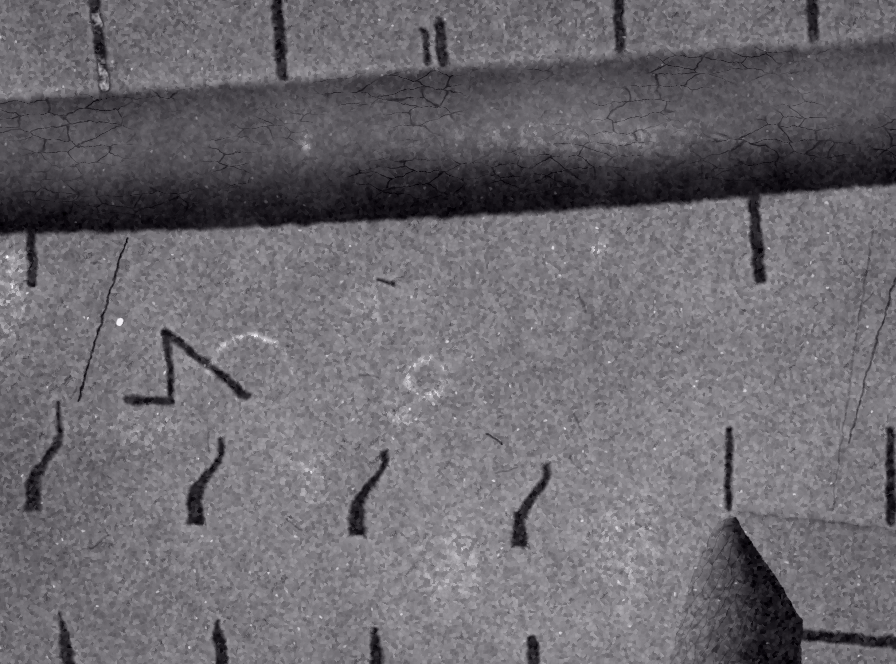
Write a Shadertoy shader that draws this texture.

```glsl
vec2 pos, rough; // plain and wobbled position
float tone, fine;

vec2 hash2(vec2 p) {
  return fract(sin(vec2(dot(p, vec2(127.1, 311.7)), dot(p, vec2(269.5, 183.3)))) * 43758.5);
}

// Cellular noise: nearest distance, border distance, cell id
vec3 cells(vec2 p) {
  vec2 base = floor(p);
  float near = 9.0, second = 9.0, id = 0.0;
  for (int k = 0; k < 9; k++) {
    vec2 g = base + vec2(k % 3, k / 3) - 1.0, h = hash2(g);
    float d = length(g + h - p);
    second = min(second, max(d, near));
    if (d < near) { near = d; id = fract(h.x * 17.3 + h.y * 9.1); }
  }
  return vec3(near, second - near, id);
}

// Layered sines
float mottle(vec2 p) {
  float sum = 0.0, amp = 0.5;
  for (int i = 0; i < 5; i++) {
    sum += amp * sin(p.x + 1.7 * sin(p.y * 0.8)) * cos(p.y + 1.3 * sin(p.x * 0.7));
    p = mat2(1.5, 1.1, -1.1, 1.5) * p + 2.3;
    amp *= 0.65;
  }
  return sum;
}

float segment(vec2 a, vec2 b) {
  vec2 ab = b - a, q = rough - a;
  return length(q - ab * clamp(dot(q, ab) / dot(ab, ab), 0.0, 1.0));
}

float fill(float d) {
  float aa = 1.0 / iResolution.y;
  return 1.0 - smoothstep(-aa, aa, d);
}

float blob(float x, float y, float rx, float ry) {
  vec2 q = (pos - vec2(x, y)) / vec2(rx, ry);
  return exp(-dot(q, q));
}

// Slit with a pale lip and dark interior
void carve(float d) {
  tone += 0.04 * exp(-max(d, 0.0) * 130.0);
  tone = mix(tone, 0.11 + 0.06 * fine, 0.95 * (1.0 - smoothstep(-0.005, 0.003, d)));
}

void cut(vec2 a, vec2 b, float radius) { carve(segment(a, b) - radius); }

void scratch(vec2 a, vec2 b, float depth) {
  tone -= depth * fill(segment(a, b) - 0.0015);
}

void mainImage(out vec4 fragColor, in vec2 fragCoord) {
  pos = fragCoord / iResolution.y;
  rough = pos + 0.0035 * vec2(mottle(pos * 70.0), mottle(pos.yx * 70.0 + 4.0));
  float broad = mottle(pos * 9.0);
  fine = mottle(pos * 110.0);
  vec3 dust = cells(rough * 170.0), speck = cells(rough * 45.0), pit = cells(rough * 55.0 + 0.7 * fine);

  // Rubber surface with pits
  tone = 0.475 + 0.04 * broad + 0.035 * fine + 0.05 * blob(0.85, 0.2, 0.5, 0.35)
    - 0.07 * blob(0.0, 0.15, 0.2, 0.3) + 0.04 * blob(0.4, 0.37, 0.07, 0.04)
    - 0.05 * smoothstep(0.8, 1.0, pos.y) - 0.5 * max(pit.z - 0.7, 0.0) * (1.0 - smoothstep(0.0, 0.3, pit.x));
  for (int k = 0; k < 18; k++) {
    vec2 a = hash2(vec2(k, 3)) * vec2(1.35, 0.65);
    scratch(a, a + 0.06 * (hash2(a) - 0.5), 0.12);
  }

  // Lower right plate and its channel
  float plate = 0.229 - 0.117 * (pos.x - 1.12) - rough.y;
  tone -= (0.06 * fill(-plate) + 0.09 * exp(-abs(plate) * 250.0)) * smoothstep(1.09, 1.12, pos.x);
  cut(vec2(1.2, 0.046), vec2(1.37, 0.03), 0.009);

  // Rows of sipes: upper strip, bent middle row, bottom row
  for (int k = 0; k < 5; k++) {
    float i = float(k);
    vec2 top = vec2(0.158 + 0.267 * i - 0.024 * step(abs(i - 2.5), 0.6), 0.867 + 0.0193 * i);
    vec2 end = vec2(top.x - 0.018 / (1.0 + i), k == 2 ? 0.965 : 1.02);
    cut(top, end, 0.009);
    if (k == 0) tone += 0.5 * fill(segment(top, end) - 0.006) * smoothstep(-0.3, 0.4, mottle(pos * 45.0));
    if (k == 2) cut(top - vec2(0.022, 0), end - vec2(0.025, 0.01), 0.006);
    if (k == 4) break;

    vec2 q = rough - vec2(0.049 + 0.2447 * i, 0.229 - 0.0185 * i);
    float tall = k == 0 ? 0.168 : 0.13;
    float offset = abs(q.x - 0.04 * smoothstep(0.04, 0.115, q.y));
    carve(max(0.85 * offset - 0.012 + 0.055 * max(q.y, 0.0), abs(q.y - 0.5 * tall) - 0.5 * tall));

    vec2 low = vec2(0.09 + 0.237 * i, 0.078 - 0.013 * i);
    cut(low, vec2(low.x + 0.02 / (1.0 + i), -0.03), mix(0.01, 0.002, smoothstep(0.02, 0.08, pos.y)));
  }

  // Single slits and angled mark
  cut(vec2(0.046, 0.66), vec2(0.049, 0.572), 0.008);
  cut(vec2(1.135, 0.72), vec2(1.144, 0.58), 0.009);
  cut(vec2(1.099, 0.35), vec2(1.097, 0.235), 0.006);
  cut(vec2(1.342, 0.35), vec2(1.342, 0.215), 0.008);
  cut(vec2(0.192, 0.398), vec2(0.257, 0.397), 0.007);
  cut(vec2(0.259, 0.398), vec2(0.25, 0.5), 0.006);
  cut(vec2(0.25, 0.5), vec2(0.371, 0.404), 0.007);
  cut(vec2(0.57, 0.578), vec2(0.592, 0.572), 0.004);
  scratch(vec2(0.191, 0.641), vec2(0.117, 0.396), 0.33);
  scratch(vec2(1.347, 0.58), vec2(1.278, 0.335), 0.22);
  scratch(vec2(1.313, 0.65), vec2(1.252, 0.23), 0.1);
  scratch(vec2(0.732, 0.345), vec2(0.754, 0.332), 0.3);

  // Wedge with a shadowed right side
  float drop = max(0.221 - pos.y, 0.0), left = 1.103 - 0.2 * sqrt(drop);
  float right = 1.108 + min(0.65 * drop, 0.1), across = (rough.x - left) / (right - left);
  float side = mix(0.47, 0.27, smoothstep(0.0, 0.55, across));
  side -= 0.08 * (1.0 - smoothstep(0.0, 0.2, cells(mat2(70, 14, -35, 18) * rough).y));
  side = mix(side, 0.09, smoothstep(0.5, 0.85, across + 0.5 * drop)) + 0.03 * fine;
  tone = mix(tone, side, fill(max(max(left - rough.x, rough.x - right), pos.y - 0.221)));

  // Wide groove with weathered cracks
  float bottom = 0.648 + 0.02 * pos.x + 0.027 * pos.x * pos.x;
  float t = (rough.y - bottom) / (0.848 + 0.064 * pos.x - bottom);
  float groove = smoothstep(-0.03, 0.02, t) * (1.0 - smoothstep(0.97, 1.03 + 0.06 * pos.x, t));
  float wall = mix(0.08, 0.34, smoothstep(0.02, 0.6, t)) - 0.08 * smoothstep(0.75, 1.0, t)
    + 0.07 * blob(0.85, 0.8, 0.35, 0.05) + 0.05 * broad + 0.04 * fine;
  float crack = 1.0 - smoothstep(0.0, 0.09, cells(rough * vec2(18, 52) + 0.5 * broad).y);
  wall -= 0.14 * crack * smoothstep(-0.3, 0.4, mottle(pos * 14.0)) * smoothstep(0.0, 0.4, t);
  tone = mix(tone, wall, groove) + 0.05 * exp(-abs(t - 1.07) * 35.0);

  // Chalky deposits
  float ring = exp(-pow((length(rough - vec2(0.644, 0.431)) - 0.026) / 0.007, 2.0));
  float arc = exp(-pow((length(rough - vec2(0.377, 0.432)) - 0.062) / 0.005, 2.0));
  float chalk = ring + arc * smoothstep(0.425, 0.45, pos.y) + blob(0.903, 0.624, 0.014, 0.01)
    + blob(0.463, 0.786, 0.008, 0.014) + 0.8 * blob(0.01, 0.57, 0.03, 0.07)
    + 0.5 * (blob(0.548, 0.541, 0.03, 0.03) + blob(0.607, 0.383, 0.035, 0.035)
    + blob(0.2, 0.355, 0.07, 0.025) + blob(0.47, 0.28, 0.035, 0.035) + blob(0.945, 0.165, 0.05, 0.07)
    + blob(0.68, 0.145, 0.05, 0.05) + 0.7 * blob(0.87, 0.79, 0.25, 0.025));
  tone += chalk * (0.08 + 0.3 * dust.z * smoothstep(-0.3, 0.5, fine));

  // Grain and pale specks
  tone += 0.2 * (dust.z - 0.5) * (1.1 - dust.x) * (1.0 - 0.5 * groove);
  tone += 1.6 * max(speck.z - 0.8, 0.0) * (1.0 - smoothstep(0.03, 0.14, speck.x)) * (1.0 - 0.4 * groove);
  tone = mix(tone, 0.95, fill(length(rough - vec2(0.179, 0.515)) - 0.006));
  fragColor = vec4(clamp(vec3(tone, tone - 0.01, tone + 0.01), 0.0, 1.0), 1.0);
}
```
